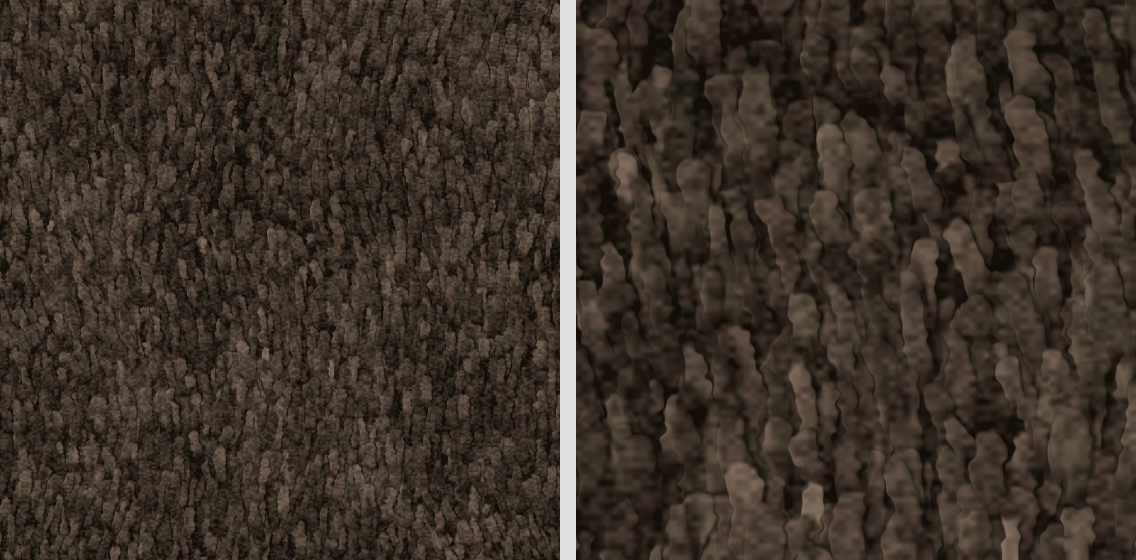
Left: the whole. Right: its middle third, enlarged.
A WebGL 1 fragment shader for this texture:

```glsl
precision highp float;

uniform vec2 u_resolution;

const vec3 CREVICE = vec3(0.07, 0.05, 0.03);
const vec3 BARK = vec3(0.245, 0.203, 0.165);
const vec3 RIDGE = vec3(0.47, 0.395, 0.34);
const vec2 SHADOW_SHIFT = vec2(0.0015, -0.0025);

float hash(vec2 p) {
  return fract(sin(dot(p, vec2(127.1, 311.7))) * 43758.55);
}

float noise(vec2 p) {
  vec2 i = floor(p);
  vec2 f = fract(p);
  f = f * f * (3.0 - 2.0 * f);
  float low = mix(hash(i), hash(i + vec2(1.0, 0.0)), f.x);
  float high = mix(hash(i + vec2(0.0, 1.0)), hash(i + vec2(1.0, 1.0)), f.x);
  return mix(low, high, f.y);
}

float fbm(vec2 p) {
  float sum = 0.0;
  float weight = 0.5;
  for (int i = 0; i < 4; i++) {
    sum += weight * noise(p);
    p = p * 2.03 + 17.3;
    weight *= 0.5;
  }
  return sum / 0.9375;
}

vec2 noise2(vec2 p) {
  return vec2(noise(p), noise(p + 53.7)) - 0.5;
}

vec2 rotate(vec2 p, float angle) {
  float c = cos(angle);
  float s = sin(angle);
  return vec2(c * p.x + s * p.y, c * p.y - s * p.x);
}

// Approximate distance to a rounded, elongated flake
float flakeDistance(vec2 p, vec2 halfSize) {
  vec2 q = p / halfSize;
  return (sqrt(length(q * q)) - 1.0) * halfSize.x;
}

// Paints one layer of scattered flakes over (tone, hue)
vec2 paintFlakes(vec2 surface, vec2 p, vec2 grid, float seed, float blur) {
  vec2 cell = floor(p * grid);
  for (int y = 1; y >= -1; y--) {
    for (int x = -1; x <= 1; x++) {
      vec2 id = cell + vec2(float(x), float(y));
      vec2 key = id + seed;
      vec2 jitter = vec2(hash(key + 3.1), hash(key + 7.7));
      vec2 center = (id + jitter) / grid;
      float size = hash(key + 11.3);
      vec2 halfSize = vec2(mix(0.005, 0.0105, size),
                           mix(0.010, 0.033, hash(key + 19.9)));
      float tilt = 0.7 * (noise(center * 5.0) - 0.5)
                 + 0.4 * (hash(key + 23.5) - 0.5);
      vec2 local = rotate(p - center, -tilt);
      float d = flakeDistance(local, halfSize);
      float shade = flakeDistance(local - SHADOW_SHIFT, halfSize);

      float along = clamp(local.y / halfSize.y, -1.0, 1.0);
      float rise = smoothstep(-1.0, -0.2, along);
      float shadow = 1.0 - smoothstep(-0.001, 0.0035, shade);
      surface.x *= 1.0 - 0.6 * shadow * mix(0.5, 1.0, rise);

      float lit = 0.51 + 0.4 * (hash(key + 31.7) - 0.5) + 0.07 * along;
      lit += 0.22 * step(0.975, hash(key + 41.1));
      lit -= 0.12 * local.x / halfSize.x * smoothstep(-0.004, 0.0, d);
      float cover = 1.0 - smoothstep(-blur, blur, d);
      cover *= mix(0.35, 1.0, rise);
      surface = mix(surface, vec2(lit, hash(key + 47.3) - 0.5), cover);
    }
  }
  return surface;
}

vec3 barkColor(float tone) {
  vec3 lower = mix(CREVICE, BARK, clamp(tone / 0.45, 0.0, 1.0));
  return mix(lower, RIDGE, clamp((tone - 0.45) / 0.55, 0.0, 1.2));
}

void main() {
  vec2 p = gl_FragCoord.xy / u_resolution.y;
  float blur = max(0.0008, 0.6 / u_resolution.y);

  // Ragged outlines
  vec2 ragged = p + 0.006 * noise2(p * vec2(75.0, 55.0))
                  + 0.004 * noise2(p * 190.0);

  // Overlapping flakes above a dark, streaked ground
  vec2 surface = vec2(0.08 + 0.3 * noise(ragged * vec2(130.0, 32.0)), 0.0);
  for (int i = 0; i < 6; i++) {
    float layer = float(i);
    vec2 grid = vec2(29.0, 14.0) + layer * vec2(1.7, 1.1);
    vec2 shift = layer * vec2(0.137, 0.071);
    surface = paintFlakes(surface, ragged + shift, grid, layer * 37.0, blur);
  }

  // Weathered patches, vertical fibres and fine grain
  float tone = surface.x;
  tone += 0.42 * (fbm(p * vec2(9.0, 6.0)) - 0.5);
  tone += 0.20 * (noise(ragged * vec2(150.0, 40.0)) - 0.5);
  tone += 0.24 * (noise(p * vec2(120.0, 140.0)) - 0.5);
  tone += 0.36 * (noise(p * vec2(230.0, 290.0)) - 0.5);

  vec3 color = barkColor(tone);
  float tint = surface.y + noise(p * 160.0 + 91.0) - 0.5;
  color += tint * vec3(0.014, -0.004, 0.004);
  gl_FragColor = vec4(clamp(color, 0.0, 1.0), 1.0);
}
```
